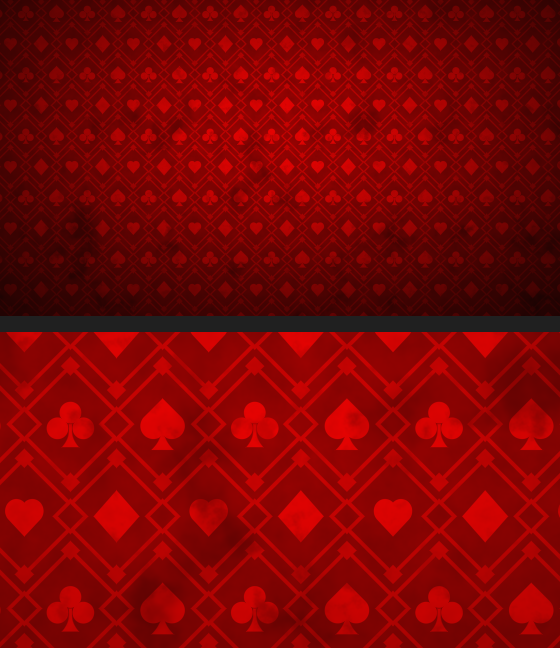
Top: the whole. Bottom: its middle third, enlarged.
Write a WebGL 2 fragment shader that draws this pattern.

```glsl
#version 300 es
precision highp float;
// Red card-room wallpaper: rows of club/spade alternate with rows of
// diamond/heart, each suit framed by zigzag lines with small lozenges.
// Distance functions draw the motifs; gradient noise and a vignette age them.

#define ROWS 10.2857          // suit rows over the canvas height
#define ORIGIN vec2(0.16, 0.143)
#define FRAME_TIP 0.63        // height of the zigzag tip above a suit
#define LINE_HALF 0.021       // half width of the frame lines
#define LOZENGE 0.165         // half diagonal of the outlined lozenge
#define DOT 0.105             // half diagonal of the filled lozenge
#define SUIT_GAIN 0.58
#define LINE_GAIN 0.40
#define GLOW 0.54
#define WEAR 0.42

uniform vec2 u_resolution;
out vec4 fragColor;

vec2 gradient(vec2 cell) {
    vec3 h = fract(cell.xyx * vec3(0.1031, 0.1030, 0.0973));
    h += dot(h, h.yzx + 33.33);
    float angle = 6.2832 * fract((h.x + h.y) * h.z);
    return vec2(cos(angle), sin(angle));
}

float gradientNoise(vec2 p) {
    vec2 i = floor(p), f = p - i;
    vec2 w = f * f * f * (f * (f * 6.0 - 15.0) + 10.0);
    vec2 e = vec2(1.0, 0.0);
    float low = mix(dot(gradient(i), f), dot(gradient(i + e), f - e), w.x);
    float high = mix(dot(gradient(i + e.yx), f - e.yx),
                     dot(gradient(i + 1.0), f - 1.0), w.x);
    return mix(low, high, w.y);
}

float fbm(vec2 p) {
    float sum = 0.0, amplitude = 0.6;
    for (int i = 0; i < 5; i++) {
        sum += amplitude * gradientNoise(p);
        p = mat2(1.6, 1.2, -1.2, 1.6) * p + 7.3;
        amplitude *= 0.55;
    }
    return sum;
}

// Heart with its point at the origin, about 1.1 high
float heart(vec2 p) {
    p.x = abs(p.x);
    if (p.x + p.y > 1.0) return length(p - vec2(0.25, 0.75)) - 0.35355;
    vec2 a = p - vec2(0.0, 1.0), b = p - 0.5 * max(p.x + p.y, 0.0);
    return sqrt(min(dot(a, a), dot(b, b))) * sign(p.x - p.y);
}

// Flared foot shared by club and spade
float stem(vec2 p, float bottom) {
    float t = max(-p.y - 0.08, 0.0);
    float side = abs(p.x) - 0.018 - 2.6 * t * t;
    return max(side * 0.75, max(p.y, bottom - p.y));
}

float club(vec2 p) {
    float leaves = min(length(p - vec2(0.0, 0.125)),
                       length(vec2(abs(p.x) - 0.14, p.y + 0.045))) - 0.118;
    return min(leaves, stem(p, -0.25));
}

float spade(vec2 p) {
    float leaf = 0.4 * heart(vec2(p.x, 0.28 - p.y) / 0.4);
    return min(leaf, stem(p, -0.28));
}

float suit(vec2 p, float column, float row) {
    bool second = mod(column, 2.0) < 0.5;
    if (mod(row, 2.0) < 0.5) return second ? spade(p) : club(p);
    if (second) return 0.37 * heart(vec2(p.x * 1.07, p.y + 0.22) / 0.37);
    return dot(abs(p), vec2(0.75, 0.66)) - 0.187;
}

// Zigzags, outlined side lozenges and filled tips around one suit
float frame(vec2 p) {
    p = abs(p);
    float side = (abs(0.5 - p.x) + p.y - LOZENGE) * 0.7071;
    float zigzag = abs(p.x + p.y - FRAME_TIP) * 0.7071 - LINE_HALF;
    zigzag = max(zigzag, -side);
    float tip = (p.x + abs(p.y - FRAME_TIP) - DOT) * 0.7071;
    return min(min(zigzag, abs(side) - LINE_HALF), tip);
}

float cover(float d, float pixel) {
    return 1.0 - smoothstep(-0.7 * pixel, 0.7 * pixel, d);
}

void main() {
    vec2 uv = gl_FragCoord.xy / u_resolution;
    vec2 p = gl_FragCoord.xy / u_resolution.y * ROWS;
    float pixel = ROWS / u_resolution.y;

    // Staggered cells
    vec2 q = p + ORIGIN;
    float row = floor(q.y + 0.5);
    q.x -= 0.5 * mod(row, 2.0);
    float column = floor(q.x + 0.5);
    vec2 local = q - vec2(column, row);
    vec2 beside = vec2(fract(q.x) - 0.5, abs(local.y) - 1.0);

    float suits = cover(suit(local, column, row), pixel);
    float lines = cover(min(frame(local), frame(beside)), pixel);

    // Light, stains and rubbed print
    vec2 away = uv - vec2(0.5, 0.59);
    float light = 0.025 + GLOW * exp(-dot(away * away, vec2(3.0, 2.6)));
    float cloud = fbm(p * 0.55 + 3.1);
    float grain = fbm(p * 2.3 + 19.0);
    float stain = smoothstep(0.05, 0.5, cloud + 0.3 * grain);
    float tone = 1.0 + 0.16 * grain - WEAR * stain * mix(1.0, 0.35, uv.y);
    float print = max(suits * SUIT_GAIN, lines * LINE_GAIN);
    print *= 1.0 - 0.5 * smoothstep(0.0, 0.45, grain);

    float red = light * tone * (1.0 + print);
    fragColor = vec4(red, 0.01, 0.008, 1.0);
}
```
